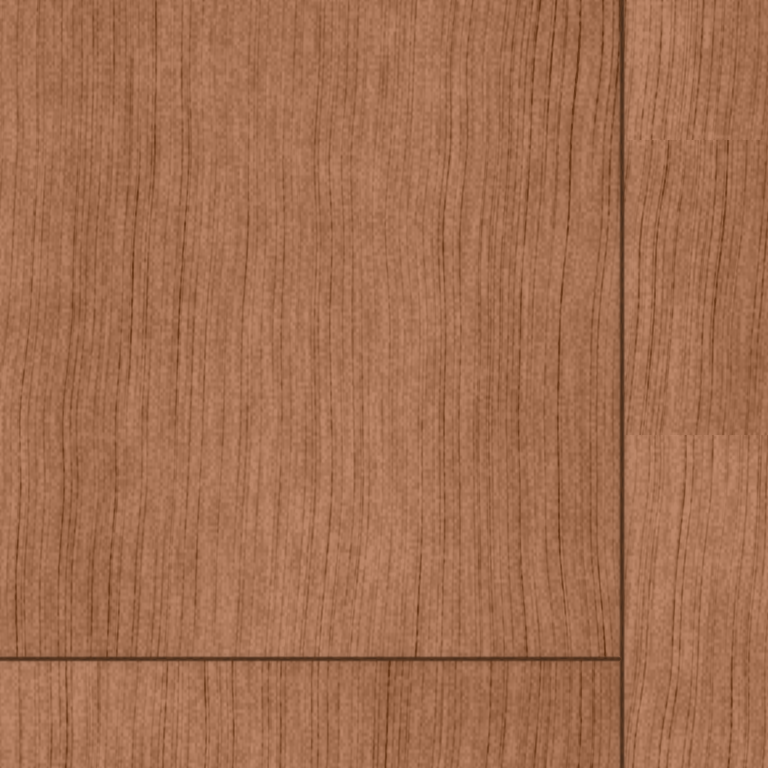
A Shadertoy shader for this texture:

```glsl
// Brown wood panelling: wavy vertical grain on boards divided by dark grooves.
#define GROOVE_X 0.810
#define GROOVE_Y 0.142
#define GROOVE_HALF_WIDTH 0.0026
#define SEAM_LOW 0.434
#define SEAM_HIGH 0.818
#define LINE_COUNT 50.0
#define LINE_HALF_WIDTH 0.0021
#define LINE_DEPTH 0.82
#define FIBRE_DEPTH 0.27
#define SPECKLE_DEPTH 0.36
#define BASE_TONE 0.80

const vec3 LIGHT_WOOD = vec3(0.72, 0.51, 0.39);
const vec3 DARK_WOOD = vec3(0.46, 0.265, 0.14);
const vec3 GROOVE_COLOR = vec3(0.30, 0.18, 0.10);

float hash(vec2 p) {
    vec3 q = fract(p.xyx * 0.1031);
    q += dot(q, q.yzx + 33.33);
    return fract((q.x + q.y) * q.z);
}

float noise(vec2 p) {
    vec2 cell = floor(p), f = fract(p);
    f = f * f * (3.0 - 2.0 * f);
    return mix(mix(hash(cell), hash(cell + vec2(1, 0)), f.x),
               mix(hash(cell + vec2(0, 1)), hash(cell + vec2(1, 1)), f.x), f.y);
}

// Bend the grain with a slight lean, slow waves and local swells.
float grainCoord(vec2 p, float seed) {
    float bend = -0.035 * p.y;
    bend += 0.005 * sin(p.y * 5.5 + p.x * 4.0 + seed);
    bend += 0.0010 * sin(p.y * 23.0 + p.x * 13.0 + seed * 2.0);
    bend += 0.026 * (noise(vec2(p.x * 4.0, p.y * 2.4) + seed * 5.3) - 0.5);
    bend += 0.007 * (noise(vec2(p.x * 12.0, p.y * 9.0) + seed) - 0.5);
    return p.x + bend;
}

// One jittered line per cell, each with its own strength and fading stretches.
float growthLines(vec2 grain, float count, float seed, float pixel) {
    float u = grain.x * count, ink = 0.0;
    for (int i = -1; i <= 1; i++) {
        float id = floor(u) + float(i);
        float center = id + 0.5 + 0.6 * (hash(vec2(id + 90.0, seed)) - 0.5);
        float d = (u - center) / count;
        float strength = mix(0.25, 1.0, hash(vec2(id + 40.0, seed + 7.0)));
        strength *= smoothstep(0.0, 0.75, noise(vec2(id * 3.7, grain.y * 3.5 + seed)));
        float core = 1.0 - smoothstep(0.0, LINE_HALF_WIDTH + 0.5 * pixel, abs(d));
        float shade = 0.28 * exp(-abs(d) * count * (d > 0.0 ? 8.0 : 4.0));
        ink = max(ink, strength * max(core, shade));
    }
    return ink;
}

// Slow light and dark areas, with a brighter left edge on the narrow board.
float broadTone(vec2 p, float u, float seed) {
    float tone = 0.20 * (noise(vec2(u * 9.0, p.y * 1.5) + seed * 3.1) - 0.5);
    tone += 0.12 * (noise(p * vec2(3.0, 5.0) + seed * 8.7) - 0.5);
    float narrow = step(GROOVE_X, p.x);
    tone += narrow * mix(0.13, -0.06, smoothstep(GROOVE_X, 1.0, p.x));
    tone -= (1.0 - narrow) * 0.08 * smoothstep(0.55, 0.78, p.x);
    return tone;
}

void mainImage(out vec4 fragColor, in vec2 fragCoord) {
    vec2 p = fragCoord / iResolution.xy;
    float pixel = 1.0 / min(iResolution.x, iResolution.y);

    // Choose the board: two wide ones, or three joined narrow pieces.
    float narrow = step(GROOVE_X, p.x);
    float piece = mix(step(p.y, GROOVE_Y),
                      2.0 + step(SEAM_LOW, p.y) + step(SEAM_HIGH, p.y), narrow);
    float seed = 1.7 + piece * 11.0;

    // Grain lines, gathered in bands and broken up by pores.
    float u = grainCoord(p, seed);
    float pores = noise(p * vec2(230.0, 150.0) + seed);
    float count = LINE_COUNT * mix(1.0, 1.35, narrow);
    float ink = growthLines(vec2(u, p.y), count, seed, pixel);
    ink = max(ink, 0.5 * growthLines(vec2(u, p.y), count * 2.1, seed + 3.0, pixel));
    ink *= mix(0.65, 1.15, noise(vec2(u * 7.0, p.y * 2.0) + seed * 2.3));
    ink *= 0.4 + 1.2 * pores;

    // Fibres, fine speckle, cross figure and broad tone.
    float tone = BASE_TONE + broadTone(p, u, seed);
    tone += FIBRE_DEPTH * (noise(vec2(u * 190.0, p.y * 16.0 + seed)) - 0.5);
    tone += SPECKLE_DEPTH * (noise(p * vec2(290.0, 230.0)) - 0.5);
    tone += 0.07 * (noise(vec2(u * 20.0, p.y * 38.0) + seed) - 0.5);
    tone -= LINE_DEPTH * ink;
    vec3 color = mix(DARK_WOOD, LIGHT_WOOD, clamp(tone, -0.15, 1.08));

    // Grooves with soft shoulders; the level one stops at the upright one.
    float across = abs(p.x - GROOVE_X);
    float down = max(abs(p.y - GROOVE_Y), p.x - GROOVE_X);
    float d = min(across, down);
    float soft = 0.0012 + 0.5 * pixel;
    float groove = 1.0 - smoothstep(GROOVE_HALF_WIDTH - soft, GROOVE_HALF_WIDTH + soft, d);
    color *= 1.0 - 0.16 * exp(-d * 220.0);
    color = mix(color, GROOVE_COLOR * (0.9 + 0.25 * pores), 0.92 * groove);
    fragColor = vec4(color, 1.0);
}
```
